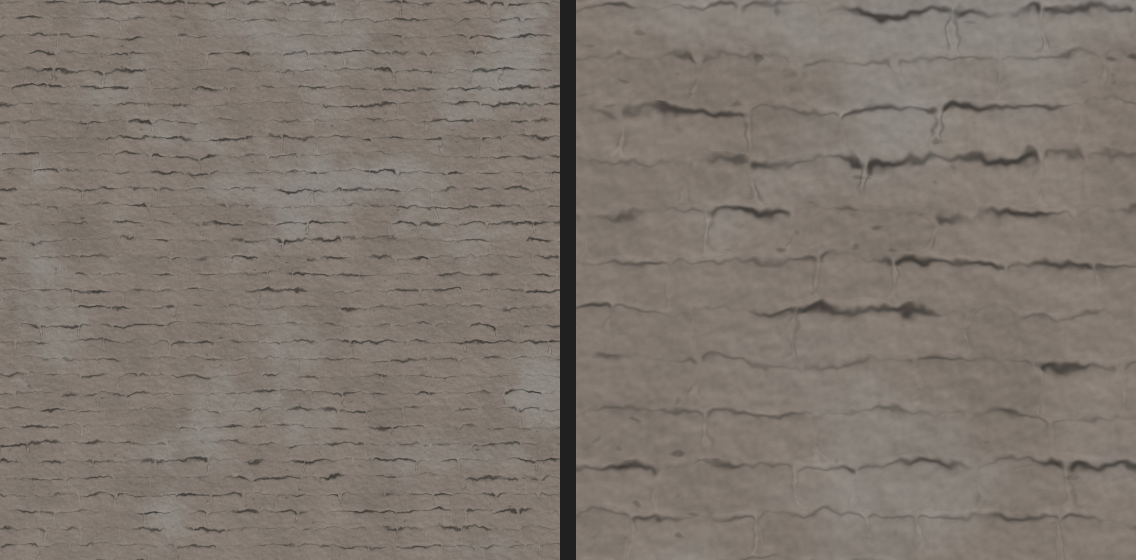
Left, the full canvas; right, a detail of the centre.
A Shadertoy shader for this texture:

```glsl
float hash(vec2 p) {
    p = fract(p * vec2(0.1031, 0.1137));
    p += dot(p, p.yx + 33.33);
    return fract((p.x + p.y) * p.x * 17.3);
}

// Gradient noise, roughly -0.7 to 0.7
float corner(vec2 cell, vec2 offset) {
    float angle = 6.2832 * hash(cell + 71.0);
    return dot(vec2(cos(angle), sin(angle)), offset);
}

float noise(vec2 p) {
    vec2 i = floor(p), f = p - i;
    vec2 u = f * f * f * (f * (f * 6.0 - 15.0) + 10.0);
    vec2 e = vec2(1.0, 0.0);
    return mix(mix(corner(i, f), corner(i + e, f - e), u.x),
               mix(corner(i + e.yx, f - e.yx), corner(i + 1.0, f - 1.0), u.x), u.y);
}

float fbm(vec2 p) {
    float sum = 0.0, amplitude = 1.0;
    for (int i = 0; i < 5; i++) {
        sum += amplitude * noise(p);
        p = mat2(1.6, 1.2, -1.2, 1.6) * p + 13.7;
        amplitude *= 0.55;
    }
    return sum;
}

// Horizontal place of the joint to the left of a brick
float joint(float index, float row) {
    return index + 0.68 * (hash(vec2(index + 40.0, row * 3.0 + 9.0)) - 0.5);
}

float roundedBox(vec2 p, vec2 halfSize, float radius) {
    vec2 q = abs(p) - halfSize + radius;
    return length(max(q, 0.0)) + min(max(q.x, q.y), 0.0) - radius;
}

float ridge(float d, float width) {
    return exp(-d * d / (width * width));
}

void mainImage(out vec4 fragColor, in vec2 fragCoord) {
    vec2 uv = fragCoord / iResolution.xy;

    // Uneven courses: 33 rows of about 15 bricks
    vec2 p = uv * vec2(15.0, 33.0);
    p.y += 0.25 * noise(uv * vec2(7.0, 16.0)) + 0.24 * noise(uv * vec2(30.0, 35.0) + 5.0);
    p.x += 0.1 * noise(uv * 50.0 + 20.0);
    float row = floor(p.y);
    p.x += 0.5 * mod(row, 2.0) + 0.3 * hash(vec2(row, 5.0));

    // Brick between two jittered joints
    float index = floor(p.x);
    if (p.x < joint(index, row)) index -= 1.0;
    else if (p.x > joint(index + 1.0, row)) index += 1.0;
    float left = joint(index, row), right = joint(index + 1.0, row);
    float seed = hash(vec2(index + 17.0, row + 3.0));

    // Distance in row heights, with a chipped outline
    vec2 q = vec2((p.x - 0.5 * (left + right)) * 2.2, fract(p.y) - 0.47 + 0.07 * seed);
    vec2 halfSize = vec2((right - left) * 1.1 - 0.04, 0.43);
    float radius = min(0.12 + 0.16 * hash(vec2(row + 8.0, index + 30.0)), 0.6 * halfSize.x);
    float chip = 0.12 * noise(uv * 80.0) + 0.07 * noise(uv * 170.0);
    float d = roundedBox(q, halfSize, radius) + chip;
    vec2 up = vec2(0.0, 0.05);
    float slope = (roundedBox(q + up, halfSize, radius)
                 - roundedBox(q - up, halfSize, radius)) / 0.1;

    // Rough surface lit from below, grain and brick tone
    float grain = noise(uv * 240.0) + 0.7 * noise(uv * vec2(120.0, 160.0));
    vec2 rough = uv * vec2(55.0, 75.0);
    float relief = fbm(rough) - fbm(rough + vec2(0.1, 0.25));
    float mottle = fbm(uv * 11.0 + 3.0);
    vec3 color = vec3(0.508, 0.469, 0.435);
    color *= 1.0 + 0.04 * grain + 0.09 * relief + 0.06 * mottle + 0.045 * (seed - 0.5);

    // Pale weathered patches, broken up by the courses
    float stain = fbm(uv * vec2(4.2, 4.8) + 2.3) + 0.25 * (uv.y - 0.5);
    float patches = smoothstep(-0.02, 0.7, stain + 0.3 * mottle + 0.1 * (seed - 0.5));
    color = mix(color, vec3(0.55, 0.538, 0.515) * (1.0 + 0.04 * grain + 0.07 * relief),
                0.8 * patches);

    // Broken joints: pale mortar with a thin shade beside it
    float wear = smoothstep(-0.2, 0.5, noise(vec2(p.x * 1.7, row * 7.3))
               + 0.6 * (seed - 0.5) + 0.3 * noise(uv * 45.0 + 9.0));
    float shown = smoothstep(-0.25, 0.3, noise(uv * vec2(26.0, 38.0) + 44.0));
    color *= 1.0 + 0.055 * shown * ridge(d - 0.04, 0.05) * (1.0 - max(slope, 0.0));
    color *= 1.0 - 0.12 * shown * ridge(d + 0.02, 0.035) * (1.0 - abs(slope)) * (0.4 + wear);

    // Thin dark line along the top of each brick
    float top = smoothstep(0.15, 0.85, slope);
    float thickness = 0.035 + 0.04 * wear;
    float line = top * ridge(d, thickness) * (0.2 * shown + 0.08 + 0.65 * wear);
    color = mix(color, vec3(0.235, 0.22, 0.205), min(line, 0.85));
    color *= 1.0 - 0.06 * top * wear * ridge(d + 0.06, 0.1);
    color *= 1.0 + 0.05 * top * shown * ridge(d - 0.11, 0.05);

    // Small pits and scratches
    float pits = smoothstep(0.36, 0.58, noise(uv * vec2(85.0, 140.0) + 60.0))
               * smoothstep(-0.1, 0.35, noise(uv * 12.0 + 31.0));
    color *= 1.0 - 0.2 * pits;

    fragColor = vec4(color, 1.0);
}
```
